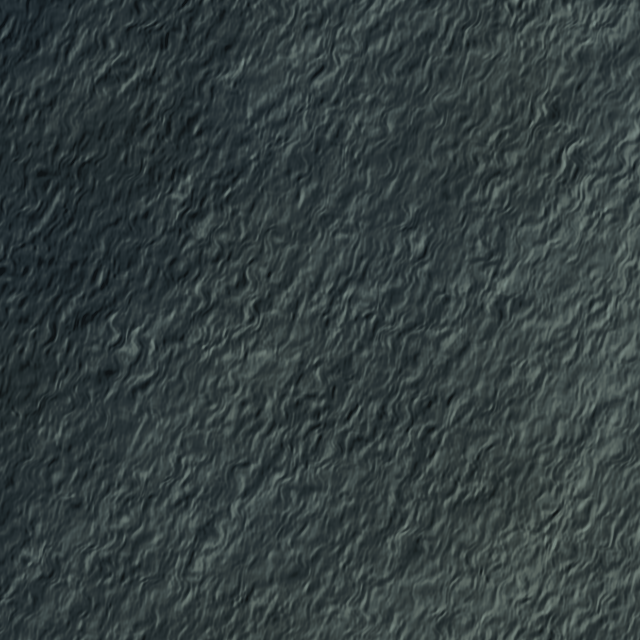
A Shadertoy shader for this texture:

```glsl
// Dark slate with fine slanted grain, lit from the left.
// Layers of stretched noise are embossed by differencing them across the grain,
// added to broad diagonal bands and a side light, then mapped to a colour ramp.

const vec3 SHADOW = vec3(0.12, 0.16, 0.17);
const vec3 SLATE  = vec3(0.16, 0.20, 0.21);
const vec3 STONE  = vec3(0.21, 0.25, 0.25);
const vec3 LIT    = vec3(0.26, 0.31, 0.31);
const vec3 GLINT  = vec3(0.35, 0.40, 0.385);

float hash(vec2 p) {
    vec3 q = fract(p.xyx * 0.1031);
    q += dot(q, q.yzx + 33.33);
    return fract((q.x + q.y) * q.z);
}

// Value noise centred on zero, scaled to roughly unit deviation
float noise(vec2 p) {
    vec2 cell = floor(p);
    vec2 f = fract(p);
    f = f * f * f * (f * (f * 6.0 - 15.0) + 10.0);
    float low  = mix(hash(cell), hash(cell + vec2(1, 0)), f.x);
    float high = mix(hash(cell + vec2(0, 1)), hash(cell + vec2(1, 1)), f.x);
    return (mix(low, high, f.y) - 0.5) * 4.6;
}

// Coordinates across (x) and along (y) a grain of the given slope and size
vec2 grainSpace(vec2 p, float degrees, vec2 size, float seed) {
    float a = radians(degrees);
    vec2 along = vec2(cos(a), sin(a));
    vec2 across = vec2(along.y, -along.x);
    return vec2(dot(p, across), dot(p, along)) / size + seed;
}

// Slope of the noise surface facing the light
float emboss(vec2 q, float reach) {
    vec2 d = vec2(reach, -0.3 * reach);
    return noise(q + d) - noise(q - d);
}

// Ramp through the five stone colours; tone has about unit deviation
vec3 stoneRamp(float tone) {
    vec3 c = SHADOW * (1.0 + 0.35 * clamp(tone + 1.3, -1.5, 0.0));
    c = mix(c, SLATE, smoothstep(-1.45, -0.3, tone));
    c = mix(c, STONE, smoothstep(-0.55, 0.4, tone));
    c = mix(c, LIT, smoothstep(0.1, 1.05, tone));
    c = mix(c, GLINT, smoothstep(0.75, 1.9, tone));
    return c * (1.0 + 0.2 * clamp(tone - 1.8, 0.0, 1.5));
}

void mainImage(out vec4 fragColor, in vec2 fragCoord) {
    vec2 uv = fragCoord / iResolution.xy;
    vec2 p = fragCoord / iResolution.y;

    // Uneven bending keeps the grain from lining up
    vec2 bend = vec2(noise(p * 38.0 + 7.0), noise(p * 38.0 + 61.0));
    vec2 w = p + 0.0028 * bend;

    // Side light and broad diagonal bands
    float tone = 1.45 * (uv.x - 0.5) - 0.35 * (uv.y - 0.5);
    tone += 0.22 * noise(grainSpace(p, 48.0, vec2(0.13, 0.34), 11.0));
    tone += 0.17 * noise(grainSpace(w, 50.0, vec2(0.035, 0.10), 23.0));

    // Embossed relief from coarse ridges down to fine grit
    float relief = 0.24 * emboss(grainSpace(w, 54.0, vec2(0.019, 0.042), 37.0), 0.35);
    relief += 0.44 * emboss(grainSpace(w, 64.0, vec2(0.0088, 0.019), 131.0), 0.36);
    relief += 0.36 * emboss(grainSpace(w, 72.0, vec2(0.0052, 0.0115), 251.0), 0.38);
    relief += 0.14 * emboss(grainSpace(p, 82.0, vec2(0.0036, 0.0070), 419.0), 0.40);

    // Roughness varies from patch to patch
    tone += relief * (1.0 + 0.14 * noise(p * 17.0 + 90.0));

    // Cool cast in the dark upper left, warmer toward the right
    float cool = 0.5 * (uv.y - uv.x) + 0.1 * noise(p * 5.0 + 140.0);
    vec3 color = stoneRamp(tone) + vec3(-0.010, -0.003, 0.014) * cool;

    fragColor = vec4(color, 1.0);
}
```
